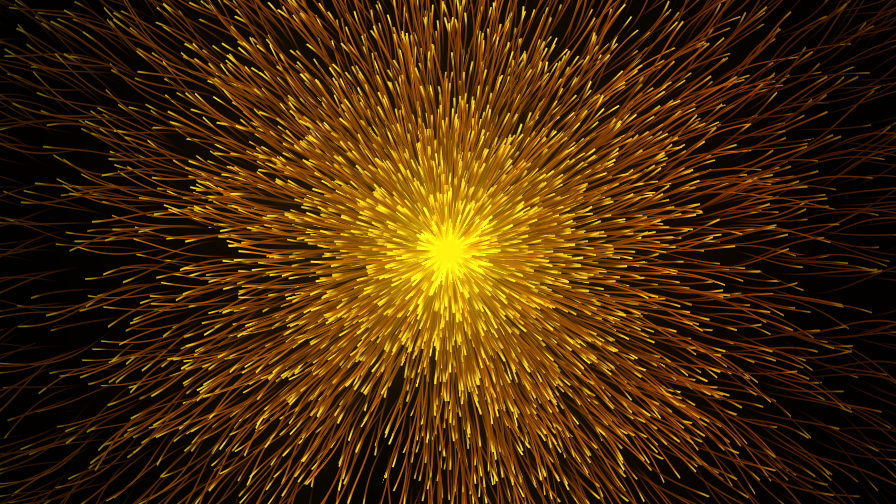
Write a WebGL 1 fragment shader that draws this background.

```glsl
precision highp float;
// A burst of glowing fibres flying out of a golden core on black.
// Each layer splits polar space into angular cells and radial segments;
// every segment holds one wavy streak with a dim tail and a bright outer tip.

#define LAYERS 30
#define FIBRES 56.0
#define SEGMENT 0.18
#define RADIAL_POWER 0.6
#define HALF_WIDTH 0.0017
#define BEND 0.04
#define CORE_RADIUS 0.03
#define EDGE_DIMMING 0.62

uniform vec2 u_resolution;

const float TAU = 6.28319;
const vec3 EMBER = vec3(0.32, 0.11, 0.0);
const vec3 ORANGE = vec3(0.84, 0.44, 0.02);
const vec3 TIP = vec3(1.0, 0.87, 0.14);
const vec3 CORE = vec3(1.0, 0.95, 0.06);
const vec3 HAZE = vec3(0.13, 0.075, 0.0);

float hash(vec2 p) {
    return fract(sin(dot(p, vec2(127.1, 311.7))) * 43758.5);
}

// Soft angular bump around a direction; a larger focus makes it narrower.
float lobe(float angle, float center, float focus) {
    return exp(focus * (cos(angle - center) - 1.0));
}

// Share of fibres present: crowded rays, dark gaps, thinner outside.
float density(float angle, float r) {
    float rays = 0.62 + 0.07 * sin(11.0 * angle + 1.0);
    rays += 0.30 * lobe(angle, 0.5, 16.0) + 0.32 * lobe(angle, 2.45, 14.0);
    rays += 0.26 * lobe(angle, 3.72, 20.0) + 0.28 * lobe(angle, -0.75, 14.0);
    rays += 0.25 * lobe(angle, -1.33, 60.0) + 0.15 * lobe(angle, 1.4, 25.0);
    rays -= 0.35 * lobe(angle, -1.83, 50.0) + 0.22 * lobe(angle, 3.36, 60.0);
    float crowd = mix(1.0, rays, smoothstep(0.1, 0.35, r));
    return crowd * mix(1.0, 0.62, smoothstep(0.25, 0.9, r));
}

// One layer of streaks: colour in rgb, coverage in a.
vec4 fibreLayer(float angle, float r, float layer, float px) {
    // Bend the whole layer gently, then pick the angular cell.
    float bent = angle + BEND * sin(r * 8.0 + layer * 2.4 + 3.0 * angle);
    float turn = fract(bent / TAU + hash(vec2(layer, 3.7)));
    float cell = min(floor(turn * FIBRES), FIBRES - 1.0);

    // Pick the radial segment; its length grows outwards.
    float shift = hash(vec2(cell, layer + 11.0));
    float along = pow(r, RADIAL_POWER) / SEGMENT + shift;
    float segment = floor(along);
    float f = along - segment;
    vec2 seed = vec2(cell + segment * 53.0, layer * 1.7 + 5.0);
    float rnd = hash(seed);
    float rnd2 = hash(seed + 19.3);
    float headRadius = pow((segment + 0.96 - shift) * SEGMENT, 1.0 / RADIAL_POWER);

    // Distance across the streak and distance back from its tip.
    float sway = (rnd - 0.5) * 0.5 + 0.14 * sin(f * 4.5 + rnd2 * TAU);
    float side = abs(turn * FIBRES - cell - 0.5 - sway) * TAU * r / FIBRES;
    float tipGap = (0.96 - f) * SEGMENT * pow(r, 1.0 - RADIAL_POWER) / RADIAL_POWER;
    float span = 0.55 + 0.4 * rnd2;
    float t = clamp((f - 0.96 + span) / span, 0.0, 1.0);

    // Smooth coverage, with fibres a little thicker near the core.
    float width = HALF_WIDTH * (0.7 + 0.6 * exp(-r * 5.0) + 0.3 * t);
    float cover = clamp((width - side) / px + 0.5, 0.0, 1.0);
    cover *= clamp(tipGap / px + 0.5, 0.0, 1.0) * smoothstep(0.0, 0.45, t);
    cover *= step(hash(seed + 41.9), density(angle, headRadius));

    // Ember tail, orange body, yellow tip; brightness differs per fibre.
    float tipLength = 0.012 + 0.014 * rnd;
    float tip = 1.0 - smoothstep(tipLength * 0.4, tipLength * 1.3, tipGap);
    vec3 color = mix(EMBER, ORANGE, t * (0.5 + 0.5 * rnd2));
    color *= 0.65 + 0.45 * hash(seed + 7.1);
    color = mix(color, TIP, tip * (0.55 + 0.45 * rnd));
    color = mix(color, CORE, 0.75 * exp(-r * 8.0) * (0.2 + 0.8 * rnd));
    return vec4(color, cover);
}

void main() {
    vec2 p = (gl_FragCoord.xy - 0.5 * u_resolution) / u_resolution.y;
    float px = 1.0 / u_resolution.y;
    float r = max(length(p), 0.0005);
    float angle = atan(p.y, p.x);

    // Dark olive haze behind the fibres, following the crowded rays.
    vec3 color = HAZE * density(angle, r) * exp(-1.8 * r * r);
    color += vec3(0.35, 0.20, 0.0) * exp(-r * 9.0);

    for (int i = 0; i < LAYERS; i++) {
        vec4 fibre = fibreLayer(angle, r, float(i), px);
        color = mix(color, fibre.rgb, fibre.a);
    }

    // Dim the far field, and warm the right side slightly.
    float reach = length(p * vec2(0.98, 0.7));
    color *= 1.0 - EDGE_DIMMING * smoothstep(0.4, 0.95, reach);
    color.g *= 1.0 - 0.18 * smoothstep(0.2, 0.7, p.x);

    // Core disc and its soft halo.
    float core = 1.0 - smoothstep(CORE_RADIUS * 0.6, CORE_RADIUS * 1.7, r);
    color += CORE * (0.45 * exp(-r * 16.0) + 0.10 * exp(-r * 6.0));
    color = mix(color, CORE, core);

    gl_FragColor = vec4(min(color, 1.0), 1.0);
}
```
